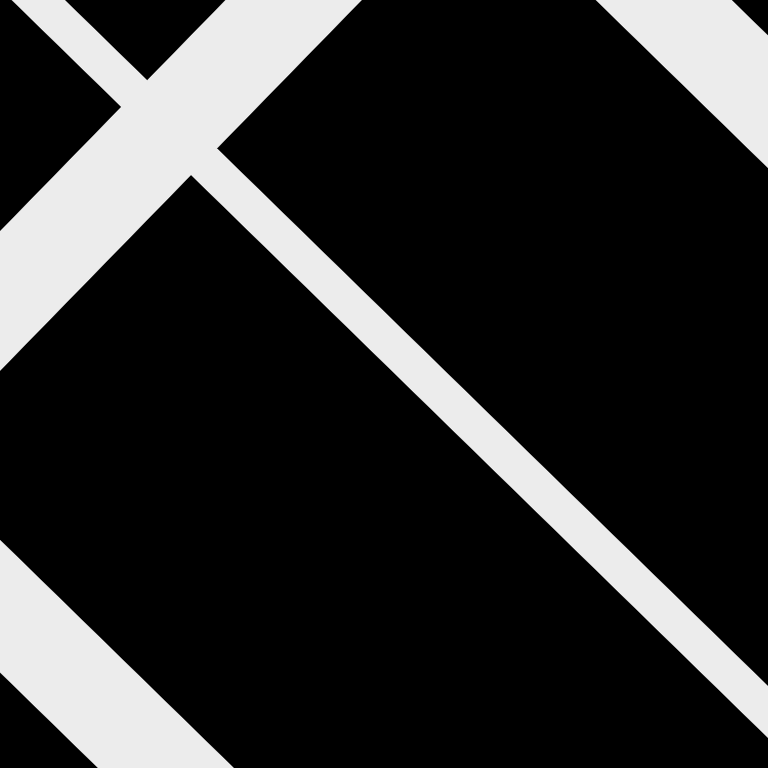
A WebGL 1 fragment shader for this background:

```glsl
precision highp float;
// Pale diagonal stripes on black: a thin one between two wide parallel ones,
// crossed at a right angle by another wide band. Each stripe is a distance
// to a line in a frame rotated about the top left corner.

uniform vec2 u_resolution;

#define TILT 0.7731
#define THIN_HALF 0.0243
#define WIDE_HALF 0.0619
#define CROSS_HALF 0.0636
#define THIN_POS 0.0348
#define UPPER_POS 0.6035
#define LOWER_POS -0.5649
#define CROSS_POS 0.2737
#define PALE vec3(0.925)
#define DARK vec3(0.0)

// Coverage of a stripe around a centre line, softened over one pixel
float stripe(float coord, float centre, float halfWidth) {
    float edge = abs(coord - centre) - halfWidth;
    return clamp(0.5 - edge * u_resolution.y, 0.0, 1.0);
}

void main() {
    // Frame with its origin at the top left corner
    vec2 p = gl_FragCoord.xy / u_resolution.y - vec2(0.0, 1.0);
    float c = cos(TILT);
    float s = sin(TILT);
    float across = p.x * s + p.y * c;
    float along = p.x * c - p.y * s;

    // Falling stripes
    float cover = stripe(across, THIN_POS, THIN_HALF);
    cover = max(cover, stripe(across, UPPER_POS, WIDE_HALF));
    cover = max(cover, stripe(across, LOWER_POS, WIDE_HALF));

    // Rising band
    cover = max(cover, stripe(along, CROSS_POS, CROSS_HALF));

    gl_FragColor = vec4(mix(DARK, PALE, cover), 1.0);
}
```
